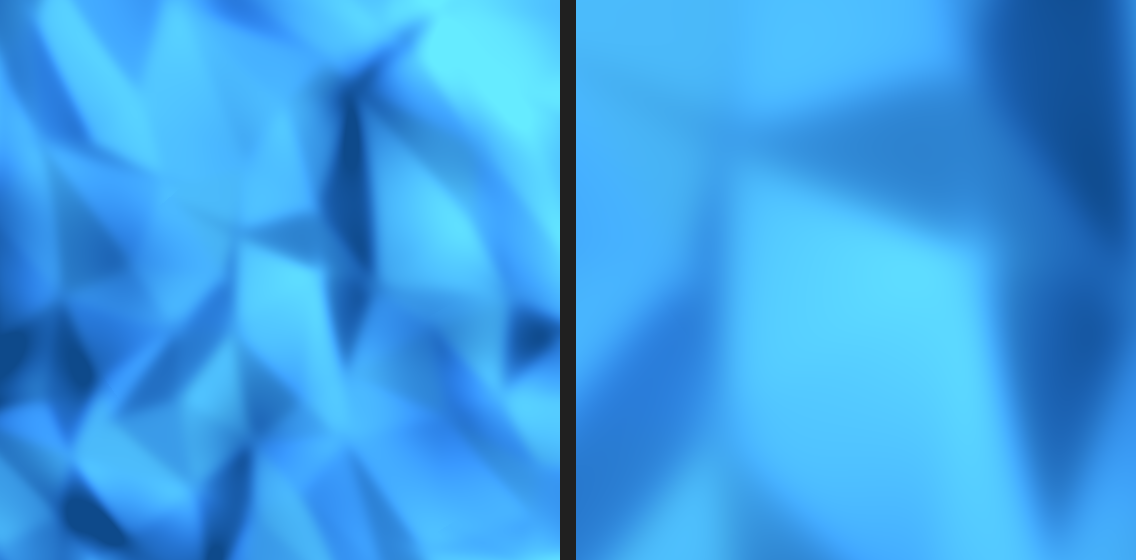
Left, the full canvas; right, a detail of the centre.
This background is drawn by a three.js fragment shader. Its source:

```glsl
// Softly blurred blue relief of irregular, lit triangular facets.
varying vec2 vUv;

const float SOFTNESS = 0.053;  // edge blur, in mesh cells
const float JITTER = 0.9;      // vertex displacement, in mesh cells

vec3 hash3(vec2 p) {
  vec3 q = fract(p.xyx * vec3(0.1031, 0.1030, 0.0973));
  q += dot(q, q.yxz + 33.33);
  return fract((q.xxy + q.yzz) * q.zyx);
}

float cross2(vec2 a, vec2 b) {
  return a.x * b.y - a.y * b.x;
}

// Mesh vertex: position in xy, height in z, darkness of its hollow in w.
vec4 meshVertex(vec2 node) {
  vec3 place = hash3(node + 17.0);
  float hollow = hash3(node + 71.0).x;
  return vec4(node + (place.xy - 0.5) * JITTER, place.z, hollow * hollow * hollow);
}

// Signed distance to the line through a and b, positive on its left.
float lineDistance(vec2 p, vec2 a, vec2 b) {
  return cross2(b - a, p - a) / max(distance(a, b), 1e-3);
}

// Blurred coverage from the distances to the three edges.
float softCoverage(vec3 edgeDistance, float softness) {
  vec3 s = 1.0 / (1.0 + exp(clamp(-edgeDistance / softness, -30.0, 30.0)));
  return s.x * s.y * s.z;
}

// Diffuse light on a facet of the height field.
float facetLight(vec4 a, vec4 b, vec4 c, float relief) {
  vec3 scale = vec3(1.0, 1.0, relief);
  vec3 normal = cross((b.xyz - a.xyz) * scale, (c.xyz - a.xyz) * scale);
  normal *= normal.z < 0.0 ? -1.0 : 1.0;
  return dot(normalize(normal + vec3(0.0, 0.0, 1e-3)), normalize(vec3(0.55, 0.4, 0.7)));
}

// Influence of a vertex on the shade at p.
float nearness(vec2 p, vec2 vertex) {
  vec2 offset = p - vertex;
  return 1.0 / (dot(offset, offset) + 0.06);
}

// Weighted tone, weighted tint and weight of one facet at p.
vec3 facet(vec2 p, vec4 a, vec4 b, vec4 c, float relief, float tint) {
  float area = cross2(b.xy - a.xy, c.xy - a.xy);
  float turn = area < 0.0 ? -1.0 : 1.0;
  vec3 edges = turn * vec3(lineDistance(p, a.xy, b.xy),
                           lineDistance(p, b.xy, c.xy),
                           lineDistance(p, c.xy, a.xy));
  // Slivers fade out, so that no hairlines remain.
  float weight = softCoverage(edges, SOFTNESS) * (0.01 + smoothstep(0.02, 0.2, abs(area)));

  vec3 near3 = vec3(nearness(p, a.xy), nearness(p, b.xy), nearness(p, c.xy));
  float hollow = dot(near3, vec3(a.w, b.w, c.w)) / dot(near3, vec3(1.0));
  float tone = 0.42 * (facetLight(a, b, c, relief) - 0.62) - 0.46 * (hollow - 0.25);
  return vec3(tone, tint, 1.0) * weight;
}

// Blend of all facets near p: tone in x, tint in y.
vec2 facetMesh(vec2 p, float relief) {
  vec3 sum = vec3(0.0);
  for (int j = -1; j <= 1; j++) {
    for (int i = -1; i <= 1; i++) {
      vec2 cell = floor(p) + vec2(float(i), float(j));
      vec4 a = meshVertex(cell);
      vec4 b = meshVertex(cell + vec2(1.0, 0.0));
      vec4 c = meshVertex(cell + vec2(1.0, 1.0));
      vec4 d = meshVertex(cell + vec2(0.0, 1.0));
      vec3 pick = hash3(cell + 133.0);
      // Split the cell along a random diagonal.
      if (pick.z < 0.5) {
        sum += facet(p, a, b, c, relief, pick.x) + facet(p, a, c, d, relief, pick.y);
      } else {
        sum += facet(p, a, b, d, relief, pick.x) + facet(p, b, c, d, relief, pick.y);
      }
    }
  }
  return sum.xy / max(sum.z, 1e-7);
}

// Mesh coordinates, turned and stretched along the falling diagonal.
vec2 meshCoords(vec2 uv, float angle) {
  vec2 p = uv * (8.0 - 0.9 * uv) + 20.0;
  p += 0.1 * sin(p.yx * 1.2);
  float c = cos(angle);
  float s = sin(angle);
  return vec2(c * p.x - s * p.y, s * p.x + c * p.y) * vec2(0.88, 1.1);
}

// Broad light: dim at the left, bright at the upper right.
float broadLight(vec2 uv) {
  float swell = sin(uv.x * 8.0 + 0.6) * sin(uv.y * 7.0 + 1.2);
  return dot(uv - 0.5, vec2(0.18, 0.11)) + 0.04 * swell;
}

// Navy to cyan ramp; the tint moves mid tones between dull and vivid blue.
vec3 blueRamp(float tone, float tint) {
  float red = 0.11 + 0.54 * (tone - 0.39);
  float shade = max(0.8 - tone, 0.0);
  float blue = 1.01 - 1.78 * shade * shade;
  float midTone = 1.0 - smoothstep(0.06, 0.22, abs(tone - 0.58));
  blue += 0.13 * (tint - 0.5) * midTone;
  return clamp(vec3(red, tone, blue), 0.0, 1.0);
}

void main() {
  float calm = smoothstep(1.1, 1.7, vUv.x + vUv.y);
  vec2 surface = facetMesh(meshCoords(vUv, 0.9), mix(1.15, 0.5, calm));
  float tone = clamp(0.66 + broadLight(vUv) + surface.x, 0.29, 0.92);
  gl_FragColor = vec4(blueRamp(tone, surface.y), 1.0);
}
```
